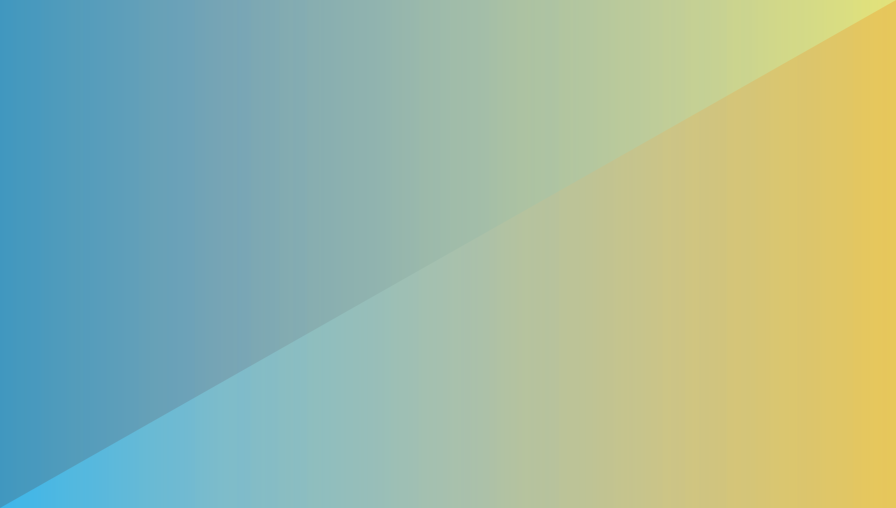
A WebGL 1 fragment shader for this background:

```glsl
precision highp float;
uniform vec2 u_resolution;

float hash(float n) {
    return fract(sin(n * 12.9898) * 43758.547);
}

// Smooth five-stop ramp with evenly spaced stops
vec3 ramp(float x, vec3 c0, vec3 c1, vec3 c2, vec3 c3, vec3 c4) {
    float t = clamp(x, 0.0, 1.0) * 4.0;
    vec3 color = mix(c0, c1, clamp(t, 0.0, 1.0));
    color = mix(color, c2, clamp(t - 1.0, 0.0, 1.0));
    color = mix(color, c3, clamp(t - 2.0, 0.0, 1.0));
    return mix(color, c4, clamp(t - 3.0, 0.0, 1.0));
}

// Faint vertical strips with softened borders
float strips(float x, float count, float blur) {
    float cell = floor(x * count);
    float edge = smoothstep(1.0 - blur * count, 1.0, fract(x * count));
    return mix(hash(cell), hash(cell + 1.0), edge) - 0.5;
}

// Coverage below the diagonal from lower left to upper right
float belowDiagonal(vec2 uv, vec2 size) {
    float dist = (uv.x - uv.y) * size.x * size.y / length(size);
    return smoothstep(-0.75, 0.75, dist);
}

void main() {
    vec2 uv = gl_FragCoord.xy / u_resolution;

    // Muted ramp above the diagonal
    vec3 upper = ramp(uv.x,
        vec3(0.255, 0.595, 0.745),
        vec3(0.465, 0.645, 0.710),
        vec3(0.625, 0.735, 0.665),
        vec3(0.755, 0.805, 0.595),
        vec3(0.890, 0.890, 0.475));

    // Brighter ramp below the diagonal
    vec3 lower = ramp(uv.x,
        vec3(0.240, 0.715, 0.915),
        vec3(0.490, 0.735, 0.795),
        vec3(0.655, 0.755, 0.680),
        vec3(0.800, 0.770, 0.525),
        vec3(0.910, 0.780, 0.350));

    vec3 color = mix(upper, lower, belowDiagonal(uv, u_resolution));

    // Subtle banding across the whole width
    float band = strips(uv.x, 64.0, 0.002) + 0.6 * strips(uv.x + 3.0, 27.0, 0.002);
    color += band * vec3(0.010, 0.004, -0.010);

    gl_FragColor = vec4(color, 1.0);
}
```
